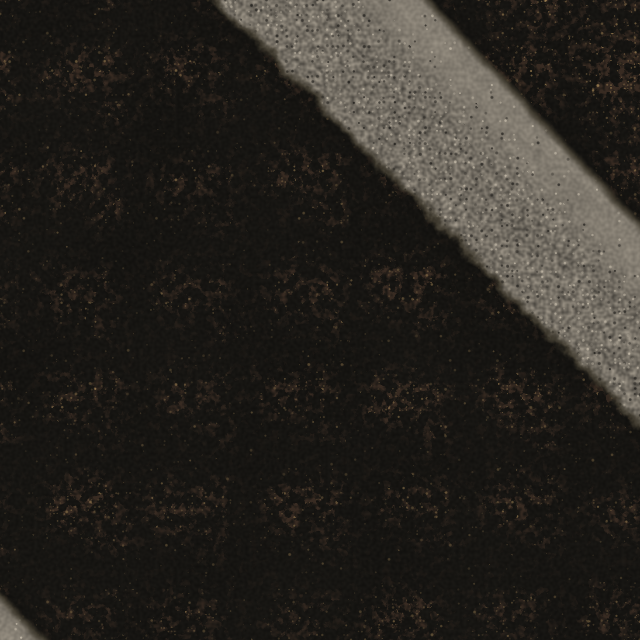
Give the GLSL for this texture, as a WebGL 1 fragment shader.

```glsl
precision highp float;
uniform vec2 u_resolution;

const vec3 SOIL = vec3(0.084, 0.079, 0.068);
const vec3 RUST = vec3(0.235, 0.178, 0.140);
const vec3 GOLD = vec3(0.70, 0.57, 0.36);
const vec3 FRINGE = vec3(0.23, 0.21, 0.165);
const vec3 STONE = vec3(0.468, 0.444, 0.403);
const float CLUSTER_PERIOD = 0.1705;

vec2 hash2(vec2 p) {
  vec3 q = fract(p.xyx * vec3(0.1031, 0.1030, 0.0973));
  q += dot(q, q.yzx + 33.33);
  return fract((q.xx + q.yz) * q.zy);
}

float gradientCorner(vec2 cell, vec2 corner, vec2 f) {
  float angle = 6.28318 * hash2(cell + corner).x;
  return dot(vec2(cos(angle), sin(angle)), f - corner);
}

// Gradient noise, roughly -0.7 to 0.7
float noise(vec2 p) {
  vec2 i = floor(p);
  vec2 f = p - i;
  vec2 u = f * f * f * (f * (f * 6.0 - 15.0) + 10.0);
  float low = mix(gradientCorner(i, vec2(0.0), f), gradientCorner(i, vec2(1.0, 0.0), f), u.x);
  float high = mix(gradientCorner(i, vec2(0.0, 1.0), f), gradientCorner(i, vec2(1.0), f), u.x);
  return mix(low, high, u.y);
}

float fbm(vec2 p) {
  float sum = 0.0;
  float gain = 0.6;
  for (int i = 0; i < 4; i++) {
    sum += gain * noise(p);
    p = mat2(0.8, 0.6, -0.6, 0.8) * p * 2.03 + 17.3;
    gain *= 0.55;
  }
  return sum;
}

// One soft dot of random size and strength per grid cell
float speckles(vec2 p, float density, float chance) {
  vec2 g = p * density;
  vec2 cell = floor(g);
  vec2 jitter = hash2(cell + 41.0);
  vec2 traits = hash2(cell + 137.0);
  float radius = mix(0.30, 0.48, traits.y);
  float d = length(g - cell - mix(vec2(0.36), vec2(0.64), jitter));
  return smoothstep(radius, radius * 0.25, d) * step(traits.x, chance) * mix(0.4, 1.0, jitter.x);
}

// Soft blob repeated on a square lattice
float lattice(vec2 p, vec2 center, float radius) {
  vec2 q = p - center;
  vec2 cell = floor(q / CLUSTER_PERIOD + 0.5);
  q -= cell * CLUSTER_PERIOD + (hash2(cell + 9.0) - 0.5) * 0.018;
  return exp(-dot(q, q) / (radius * radius)) * mix(0.6, 1.0, hash2(cell + 23.0).x);
}

vec3 ground(vec2 p, float diagonal) {
  vec2 warped = p + 0.024 * vec2(noise(p * 30.0), noise(p * 30.0 + 50.0));
  float cluster = lattice(warped, vec2(0.106, 0.036), 0.045);
  cluster += 0.8 * lattice(warped, vec2(0.166, 0.048), 0.029);
  cluster += 0.65 * lattice(warped, vec2(0.172, -0.018), 0.029);
  float corner = smoothstep(1.67, 1.82, diagonal);
  cluster = min(cluster + corner * 0.45, 1.2);

  // Broken flakes inside each cluster
  float flakes = smoothstep(0.0, 0.22, fbm(p * 62.0) + 0.10 * cluster - 0.02);
  float grit = 0.75 + 1.3 * noise(p * 150.0 + 7.0);
  vec3 col = SOIL * (1.0 + 0.30 * noise(p * 170.0) + 0.10 * noise(p * 6.0));
  float rust = (0.10 + cluster) * flakes * grit;
  col = mix(col, RUST, clamp(rust * 0.95, 0.0, 0.9));

  // Golden grains favour the flakes
  float chance = cluster * (0.25 + 0.75 * flakes);
  float fine = speckles(p, 185.0, 0.025 + 0.30 * chance);
  float coarse = speckles(p + 3.7, 135.0, 0.012 + 0.11 * chance);
  float glint = fine * (0.22 + 0.22 * cluster) + coarse * (0.42 + 0.25 * cluster);
  return mix(col, GOLD, clamp(glint * (0.85 + 0.30 * corner), 0.0, 0.95));
}

vec3 stone(vec2 p, float across) {
  vec2 along = vec2(p.x + p.y, p.x - p.y);
  float rough = 1.0 - smoothstep(0.45, 0.80, across);
  float shade = 0.98 + 0.11 * smoothstep(0.4, 0.8, across);
  shade += 0.09 * noise(along * vec2(30.0, 3.0)) + 0.13 * fbm(p * 24.0);
  shade += (0.16 + 0.26 * rough) * noise(p * 155.0);
  shade += (0.06 + 0.22 * rough) * noise(p * 85.0 + 31.0);
  shade -= 0.05 * exp(-pow((across - 0.55) * 9.0, 2.0));
  vec3 col = STONE * shade;

  // Dark pits and pale grains on the rough side
  float pits = speckles(p + 8.3, 125.0, 0.03 + 0.20 * rough);
  float grains = speckles(p + 5.1, 140.0, 0.05 + 0.18 * rough);
  col *= 1.0 - 0.55 * pits;
  return col + vec3(0.21, 0.20, 0.18) * grains;
}

void main() {
  vec2 p = gl_FragCoord.xy / u_resolution;
  float diagonal = p.x + p.y;

  // Diagonal band and the strip in the lower left corner
  float wobble = 0.012 * noise(vec2((p.x - p.y) * 9.0, 2.0)) + 0.018 * fbm(p * 30.0);
  float lower = 1.333 + wobble * 1.3;
  float upper = 1.671 - 0.06 * (p.x - 0.67) + wobble * 0.4;
  float inset = max(min(diagonal - lower, upper - diagonal), 0.070 + wobble * 0.5 - diagonal);
  float across = diagonal < 0.7 ? 0.75 : (diagonal - lower) / (upper - lower);

  vec3 col = ground(p, diagonal);
  col *= 1.0 - 0.15 * exp(-abs(inset) * 40.0);
  col = mix(col, FRINGE, smoothstep(-0.010, 0.004, inset));
  col = mix(col, stone(p, across), smoothstep(-0.002, 0.021, inset));
  gl_FragColor = vec4(clamp(col, 0.0, 1.0), 1.0);
}
```
